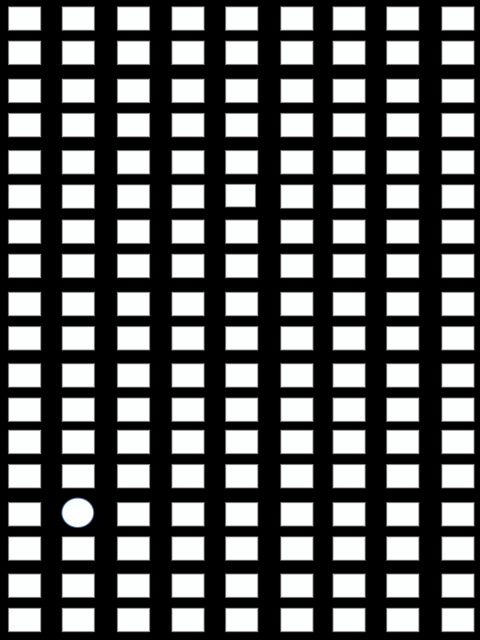
Write a Shadertoy shader that draws this pattern.

```glsl
// Grid of white windows on black, 9 columns by 18 rows, spaced unevenly:
// columns come in threes, rows in pairs, and pairs in threes. The nearest
// window is found by loops; one is a rimmed disc and one is slightly trimmed.

const vec2 SHEET = vec2(574.0, 768.0);               // layout units over the canvas, y down
const int COLUMNS = 9;
const int ROWS = 18;
const vec2 WINDOW_SIZE = vec2(38.5, 28.1);

const vec3 COLUMN_GROUPS = vec3(10.2, 205.6, 398.2); // left edge of each group
const vec3 COLUMN_STEPS = vec3(0.0, 64.2, 130.2);    // columns inside a group
const vec3 ROW_GROUPS = vec3(8.2, 264.0, 516.3);     // top edge of each group
const vec3 PAIR_STEPS = vec3(0.0, 86.8, 172.5);      // row pairs inside a group
const float ROW_STEP = 41.1;                        // second row of a pair

const ivec2 DISC_CELL = ivec2(1, 14);
const vec2 DISC_CENTER = vec2(93.0, 615.3);
const vec2 DISC_RADII = vec2(19.6, 18.2);
const float RIM_WIDTH = 1.2;

const ivec2 TRIMMED_CELL = ivec2(4, 5);
const vec2 TRIM = vec2(2.8, 1.0);
const vec2 TRIM_SHIFT = vec2(0.0, -0.6);

const float SOFTNESS = 1.5;                         // half width of an edge
const vec3 BACKGROUND = vec3(0.0);
const vec3 PANE = vec3(0.993, 1.0, 1.0);
const vec3 EDGE_TINT = vec3(0.985, 0.985, 1.0);
const vec3 RIM = vec3(0.30, 0.46, 0.64);

float columnStart(int i) {
    return COLUMN_GROUPS[i / 3] + COLUMN_STEPS[i % 3];
}

float rowStart(int i) {
    return ROW_GROUPS[i / 6] + PAIR_STEPS[(i % 6) / 2] + ROW_STEP * float(i % 2);
}

// Column and row of the window whose center is nearest on each axis
ivec2 nearestCell(vec2 p) {
    ivec2 cell = ivec2(0);
    vec2 best = SHEET;
    vec2 q = p - 0.5 * WINDOW_SIZE;
    for (int i = 0; i < COLUMNS; i++) {
        float d = abs(q.x - columnStart(i));
        if (d < best.x) { best.x = d; cell.x = i; }
    }
    for (int i = 0; i < ROWS; i++) {
        float d = abs(q.y - rowStart(i));
        if (d < best.y) { best.y = d; cell.y = i; }
    }
    return cell;
}

float boxDistance(vec2 p, vec2 halfSize) {
    vec2 d = abs(p) - halfSize;
    return length(max(d, 0.0)) + min(max(d.x, d.y), 0.0);
}

// First-order distance to an ellipse
float ellipseDistance(vec2 p, vec2 radii) {
    float k = length(p / radii);
    return k * (k - 1.0) / max(length(p / (radii * radii)), 1e-4);
}

float coverage(float d, float soft) {
    return 1.0 - smoothstep(-soft, soft, d);
}

void mainImage(out vec4 fragColor, in vec2 fragCoord) {
    vec2 uv = fragCoord / iResolution.xy;
    vec2 p = vec2(uv.x, 1.0 - uv.y) * SHEET;
    float pixel = SHEET.y / iResolution.y;
    float soft = max(SOFTNESS, 0.7 * pixel);

    // Rectangular windows
    ivec2 cell = nearestCell(p);
    vec2 corner = vec2(columnStart(cell.x), rowStart(cell.y));
    vec2 size = WINDOW_SIZE;
    if (cell == TRIMMED_CELL) {
        size -= TRIM;
        corner += TRIM_SHIFT;
    }
    float fill = coverage(boxDistance(p - corner - 0.5 * size, 0.5 * size), soft);
    if (cell == DISC_CELL) fill = 0.0;
    vec3 color = mix(BACKGROUND, mix(EDGE_TINT, PANE, fill), fill);

    // Disc with a thin rim
    float disc = ellipseDistance(p - DISC_CENTER, DISC_RADII);
    float discSoft = max(0.7, 0.7 * pixel);
    color = mix(color, RIM, coverage(disc, discSoft));
    color = mix(color, PANE, coverage(disc + RIM_WIDTH, discSoft));

    fragColor = vec4(color, 1.0);
}
```
